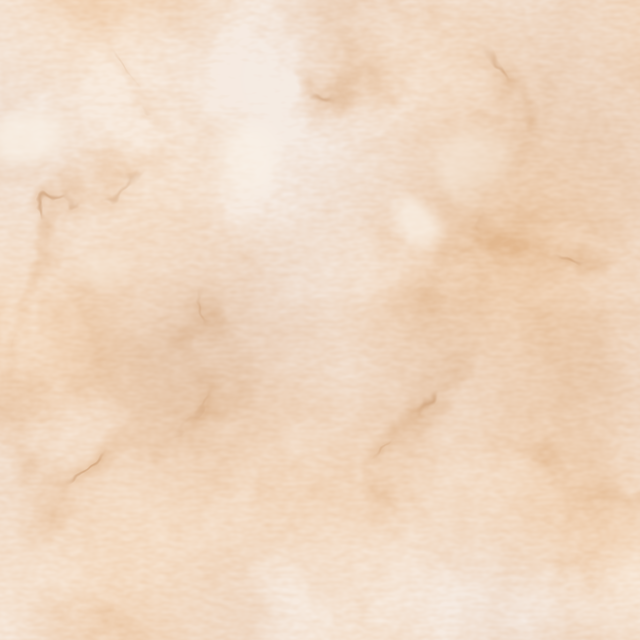
Give the GLSL for this texture, as a Shadertoy shader.

```glsl
// Cream marble with soft clouds, broken ochre veins, pale spots and fine grain.

const vec3 OCHRE = vec3(0.89, 0.74, 0.60);
const vec3 CREAM = vec3(0.935, 0.825, 0.725);
const vec3 IVORY = vec3(0.965, 0.91, 0.86);
const vec3 RUST  = vec3(0.74, 0.53, 0.35);
const vec3 MILK  = vec3(0.98, 0.95, 0.91);

const float BASE_TONE      = 0.65;
const float CLOUD_SCALE    = 2.6;
const float CLOUD_CONTRAST = 1.15;
const float VEIN_SCALE     = 1.7;
const float VEIN_WIDTH     = 0.085;
const float VEIN_DEPTH     = 0.50;
const float CRACK_WIDTH    = 0.016;
const float CRACK_STRENGTH = 0.40;
const float STAIN_DEPTH    = 0.30;
const float GRAIN_DEPTH    = 0.17;
const float WARMTH         = 0.045;
const int   SPOT_COUNT     = 5;
const float SPOT_STRENGTH  = 0.75;

vec2 hash2(vec2 p) {
    vec3 q = fract(p.xyx * vec3(0.1031, 0.1030, 0.0973));
    q += dot(q, q.yzx + 33.33);
    return fract((q.xx + q.yz) * q.zy);
}

float cornerSlope(vec2 cell, vec2 offset) {
    float angle = 6.2832 * hash2(cell + 71.0).x;
    return dot(vec2(cos(angle), sin(angle)), offset);
}

float gradientNoise(vec2 p) {
    vec2 i = floor(p), f = fract(p);
    vec2 u = f * f * f * (f * (f * 6.0 - 15.0) + 10.0);
    vec2 e = vec2(1.0, 0.0);
    float low  = mix(cornerSlope(i, f), cornerSlope(i + e.xy, f - e.xy), u.x);
    float high = mix(cornerSlope(i + e.yx, f - e.yx), cornerSlope(i + e.xx, f - e.xx), u.x);
    return mix(low, high, u.y);
}

float fbm(vec2 p) {
    float sum = 0.0, amplitude = 0.5;
    for (int i = 0; i < 5; i++) {
        sum += amplitude * gradientNoise(p);
        p = mat2(1.6, 1.2, -1.2, 1.6) * p + 17.3;
        amplitude *= 0.5;
    }
    return sum;
}

// Soft-edged pale blots scattered over the upper part of the slab
float paleSpots(vec2 p, vec2 warp) {
    float cover = 0.0;
    for (int i = 0; i < SPOT_COUNT; i++) {
        vec2 r = hash2(vec2(float(i) * 7.0 + 3.0, 19.0));
        vec2 center = vec2(fract(0.70 + 0.618 * float(i) + 0.12 * r.x), 0.55 + 0.40 * r.y);
        float radius = mix(0.035, 0.075, r.y);
        float dist = length((p - center + 0.07 * warp) * vec2(0.9, 1.1));
        float strength = mix(0.45, 1.0, r.x);
        cover = max(cover, strength * (1.0 - smoothstep(0.35 * radius, 1.25 * radius, dist)));
    }
    return cover;
}

void mainImage(out vec4 fragColor, in vec2 fragCoord) {
    vec2 p = fragCoord / iResolution.y;

    // Wobble shared by clouds and veins
    vec2 warp = vec2(fbm(p * 5.0 + 3.7), fbm(p * 5.0 + 41.2));
    vec2 q = p + 0.22 * warp;

    // Broad clouds
    float tone = BASE_TONE + CLOUD_CONTRAST * fbm(q * CLOUD_SCALE + 8.4);

    // Broken veins, taller than wide, with a thin dark crack inside
    float ridge = abs(gradientNoise(q * VEIN_SCALE * vec2(1.4, 0.9) + 23.6));
    float breaks = smoothstep(-0.08, 0.28, gradientNoise(p * 4.3 + 60.1));
    float ragged = 0.7 + 1.1 * fbm(p * 18.0 + 5.0);
    float vein = breaks * ragged * (1.0 - smoothstep(0.0, VEIN_WIDTH, ridge));
    float flecks = smoothstep(0.0, 0.32, gradientNoise(p * 13.0 + 90.7));
    float crack = breaks * flecks * (1.0 - smoothstep(0.0, CRACK_WIDTH, ridge));
    tone -= VEIN_DEPTH * vein;

    // Mottled stains
    float stain = smoothstep(0.05, 0.35, fbm(p * 3.4 + 130.5));
    tone -= STAIN_DEPTH * stain * (0.7 + 1.6 * fbm(p * 22.0 + 12.0));

    // Fine grain, drawn out sideways
    float grain = gradientNoise(p * vec2(38.0, 120.0) + 4.0)
                + 0.7 * gradientNoise(p * vec2(85.0, 150.0) + 31.0);
    tone += GRAIN_DEPTH * grain;

    // Colour: ochre to cream to ivory, with a slow drift of warmth
    tone = clamp(tone, -0.1, 1.05);
    vec3 color = tone < 0.5 ? mix(OCHRE, CREAM, 2.0 * tone)
                            : mix(CREAM, IVORY, 2.0 * tone - 1.0);
    color += WARMTH * gradientNoise(p * 3.1 + 77.0) * vec3(0.5, -0.1, -1.0);
    color = mix(color, RUST, CRACK_STRENGTH * crack);
    color = mix(color, MILK, SPOT_STRENGTH * paleSpots(p, warp));

    fragColor = vec4(clamp(color, 0.0, 1.0), 1.0);
}
```
